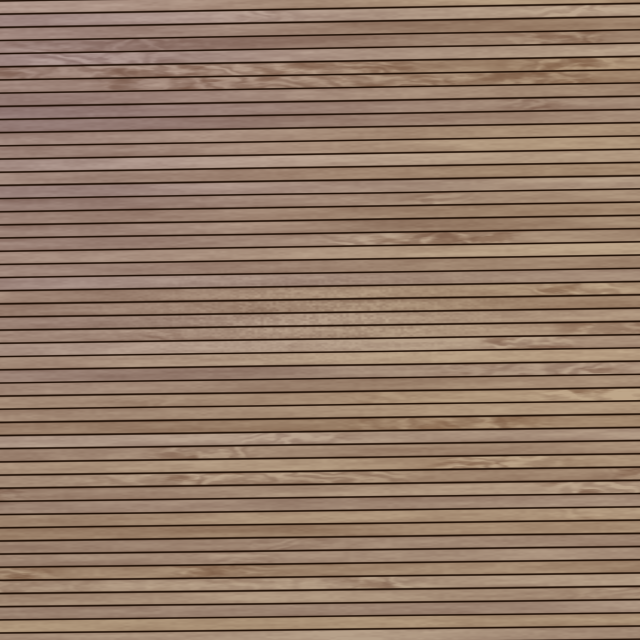
Reproduce this texture procedurally as a three.js fragment shader.

```glsl
// Narrow wooden slats stacked with thin dark gaps, about 48.5 rows, tilted up to the right.
// Each row gets a hashed tint, stretched noise for straight grain, and scattered
// patches of slanted figure; broad noise and gradients vary the light.
varying vec2 vUv;

const float ROWS = 48.5;
const vec2 ANCHOR = vec2(0.3333, 0.6536); // a point on one gap

const vec3 WOOD_DARK = vec3(0.53, 0.42, 0.355);
const vec3 WOOD_MID = vec3(0.62, 0.52, 0.45);
const vec3 WOOD_LIGHT = vec3(0.72, 0.63, 0.55);
const vec3 GAP = vec3(0.13, 0.07, 0.03);
const vec3 KNOT = vec3(0.45, 0.32, 0.25);

float hash(vec2 p) {
  return fract(sin(dot(p, vec2(127.1, 311.7))) * 43758.5453);
}

float noise(vec2 p) {
  vec2 i = floor(p);
  vec2 f = fract(p);
  f = f * f * (3.0 - 2.0 * f);
  float low = mix(hash(i), hash(i + vec2(1.0, 0.0)), f.x);
  float high = mix(hash(i + vec2(0.0, 1.0)), hash(i + vec2(1.0, 1.0)), f.x);
  return mix(low, high, f.y);
}

float fbm(vec2 p) {
  float sum = 0.0;
  float gain = 0.5;
  for (int i = 0; i < 4; i++) {
    sum += gain * noise(p);
    p = p * 2.03 + 17.3;
    gain *= 0.5;
  }
  return sum / 0.9375;
}

// Row coordinate: gaps lie on whole numbers
float rowCoord(vec2 uv) {
  float slope = mix(0.011, 0.017, uv.y);
  float wobble = 0.0004 * (noise(uv * vec2(5.0, 30.0)) - 0.5);
  return (uv.y - ANCHOR.y - slope * (uv.x - ANCHOR.x) + wobble) * ROWS;
}

// Long streaks along the slat, coarse to fine
float straightGrain(vec2 p, float seed) {
  float broad = noise(vec2(p.x * 5.0 + seed, p.y * 2.2 + seed));
  float fine = noise(vec2(p.x * 22.0 + seed, p.y * 5.0 - seed));
  float fibre = noise(vec2(p.x * 110.0 - seed, p.y * 8.0 + seed));
  return 0.45 * broad + 0.33 * fine + 0.22 * fibre - 0.5;
}

// Slanted growth rings cut by the slat
float figure(vec2 p, float seed) {
  float warp = fbm(vec2(p.x * 14.0 + seed, p.y * 0.9));
  float lean = mix(-1.0, 1.0, step(0.5, hash(vec2(seed, 4.0))));
  return sin(p.x * 75.0 + lean * p.y * 5.0 + warp * 22.0);
}

// Shade 0..1 through the three wood tones
vec3 woodTone(float shade) {
  vec3 tone = mix(WOOD_DARK, WOOD_MID, clamp(shade * 2.0, 0.0, 1.0));
  return mix(tone, WOOD_LIGHT, clamp(shade * 2.0 - 1.0, 0.0, 1.0));
}

vec3 slat(vec2 uv, float row, float across) {
  float seed = hash(vec2(row, 7.0)) * 90.0;
  vec2 p = vec2(uv.x, across);

  // Tint per row, drifting along its length
  float shade = 0.55 + 0.42 * (hash(vec2(row, 2.0)) - 0.5);
  shade += 0.40 * (noise(vec2(uv.x * 3.0 + seed, row * 1.7)) - 0.5);
  shade += 0.75 * straightGrain(p, seed);

  // Figured patches on some rows
  float patchy = noise(vec2(uv.x * 6.0 + seed * 3.0, row * 3.1));
  float figured = smoothstep(0.52, 0.85, patchy) * step(0.35, hash(vec2(row, 9.0)));
  shade += figured * 0.26 * figure(p, seed);

  // Pale speckle near the centre
  vec2 centre = (uv - vec2(0.5, 0.505)) * vec2(3.6, 16.0);
  float glow = exp(-dot(centre, centre));
  shade += glow * (0.12 + 0.45 * (noise(uv * vec2(210.0, 330.0)) - 0.5));

  // Rounded edges
  shade -= 0.14 * smoothstep(0.25, 0.5, abs(across - 0.5));
  vec3 tone = woodTone(shade);

  // Small reddish knots
  float knot = fbm(vec2(uv.x * 17.0 + seed, across * 1.5 + row * 5.3));
  tone = mix(tone, KNOT, 0.55 * figured * smoothstep(0.5, 0.75, knot));

  // Rows lean pink or tan
  float warmth = hash(vec2(row, 13.0)) - 0.5;
  return tone + warmth * vec3(0.012, 0.004, -0.028);
}

// Cool upper left, tan lower part, slow uneven light
vec3 lighting(vec2 uv) {
  float cool = smoothstep(0.9, 0.0, length(uv - vec2(0.0, 0.9)));
  vec3 light = mix(vec3(1.01, 1.01, 0.975), vec3(0.98, 0.975, 1.06), cool);
  return light * (0.96 + 0.08 * fbm(uv * vec2(2.0, 4.0)));
}

void main() {
  float s = rowCoord(vUv);
  float row = floor(s);
  float across = fract(s);

  vec3 colour = slat(vUv, row, across) * lighting(vUv);

  // Soft gap, varying a little in width from row to row
  float gapDistance = min(across, 1.0 - across);
  float gapWidth = 0.125 + 0.025 * (hash(vec2(floor(s + 0.5), 21.0)) - 0.5);
  float gap = 1.0 - smoothstep(0.0, gapWidth, gapDistance);
  gl_FragColor = vec4(mix(colour, GAP, gap), 1.0);
}
```
